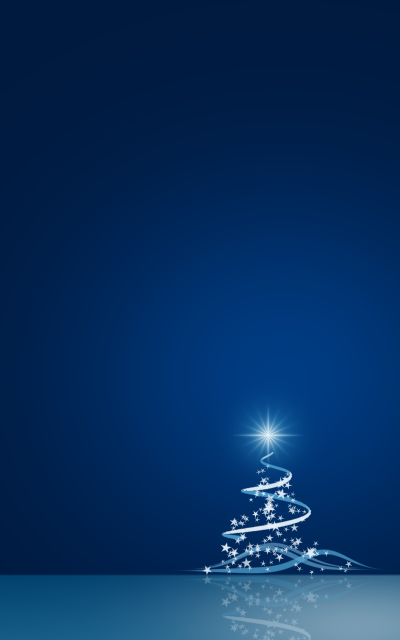
Write a Shadertoy shader that draws this background.

```glsl
// A glowing tree of scattered stars and a winding ribbon on a shiny floor.
// The wall and floor are soft gaussian gradients; the tree is built in its own
// units (base at 0, tip at 1) and mirrored in the floor below the horizon.

#define HORIZON 0.1016
#define TREE_X 0.424
#define TREE_HEIGHT 0.195
#define TOP_STAR vec2(0.419, 0.320)
#define STAR_COUNT 125
#define RIBBON_STEPS 72
#define REFLECTION 0.3
#define WHITE vec3(0.90, 0.94, 0.97)
#define SKY_BLUE vec3(0.28, 0.60, 0.78)

const float PI = 3.14159;

float hash(float n) { return fract(sin(n * 127.1) * 43758.5453); }

// Soft elliptical spot: 1 at its centre, falling off over the given radii
float spot(vec2 p, vec2 centre, vec2 radii) {
    vec2 d = (p - centre) / radii;
    return exp(-dot(d, d));
}

// Signed distance to a five-pointed star of outer radius r
float starDistance(vec2 p, float r, float turn) {
    float sector = PI / 5.0;
    float a = abs(mod(atan(p.x, p.y) + turn + sector, 2.0 * sector) - sector);
    vec2 folded = length(p) * vec2(cos(a), sin(a));
    return dot(folded - vec2(r, 0.0), vec2(0.351, 0.936));
}

// Point on the ribbon; each whole k is a turn at the left or right side
vec2 ribbonPoint(float k) {
    float sag = 0.035 * sin(PI * k) * step(2.0, k);
    return vec2(0.077 * k * cos(PI * k), 1.01 - 0.073 * k - 0.0127 * k * k - sag);
}

// Lays a colour over a premultiplied layer
vec4 over(vec4 layer, vec3 colour, float alpha) {
    return layer * (1.0 - alpha) + vec4(colour, 1.0) * alpha;
}

// Long low waves around the foot of the tree
vec4 baseWaves(vec4 layer, vec2 p, float blur) {
    for (int i = 0; i < 3; i++) {
        float n = float(i);
        float crest = 0.43 - 0.46 * n + 0.25 * n * (n - 1.0);
        float u = (p.x - crest) / (0.27 + 0.03 * n);
        float bump = (0.15 + 0.02 * n) * exp(-u * u);
        float slope = 2.0 * u * bump / 0.28;
        float window = smoothstep(0.92, 0.1, abs(p.x - 0.08) + 0.08 * n);
        float d = abs(p.y - 0.035 - 0.01 * n - bump) / sqrt(1.0 + slope * slope);
        float thick = (0.024 - 0.005 * n) * window;
        float alpha = smoothstep(blur, -blur, d - thick) * min(1.0, window * 3.0);
        layer = over(layer, mix(SKY_BLUE, WHITE, 0.15 * n), alpha * (0.8 - 0.12 * n));
    }
    return layer;
}

// Ribbon spiralling down: white in front, blue behind
vec4 spiralRibbon(vec4 layer, vec2 p, float blur) {
    float nearest = 1.0, front = 0.0;
    vec2 a = ribbonPoint(0.4);
    for (int i = 1; i <= RIBBON_STEPS; i++) {
        float k = mix(0.4, 5.3, float(i) / float(RIBBON_STEPS));
        vec2 b = ribbonPoint(k), ab = b - a, ap = p - a;
        float side = sin(PI * k);
        float d = length(ap - ab * clamp(dot(ap, ab) / dot(ab, ab), 0.0, 1.0));
        d -= 0.007 + 0.011 * abs(side) * smoothstep(0.5, 3.0, k);
        if (d < nearest) { nearest = d; front = smoothstep(-0.5, 0.5, side); }
        a = b;
    }
    float alpha = smoothstep(blur, -blur, nearest);
    return over(layer, mix(SKY_BLUE, WHITE, front), alpha * 0.95);
}

// Stars filling the cone, spreading out near the floor
vec4 scatteredStars(vec4 layer, vec2 p, float blur) {
    for (int i = 0; i < STAR_COUNT; i++) {
        float n = float(i) + 1.0;
        float y = 0.02 + 0.9 * (1.0 - pow(hash(n), 0.6));
        float flare = smoothstep(0.25, 0.0, y);
        float halfWidth = 0.07 + 0.40 * (1.0 - y) + 0.2 * flare;
        float x = (2.0 * hash(n + 200.3) - 1.0) * halfWidth + 0.1 * flare;
        float r = 0.014 + 0.036 * pow(hash(n + 400.7), 3.0);
        vec2 d = p - vec2(x, y);
        if (dot(d, d) > 0.006) continue;
        float alpha = smoothstep(blur, -blur, starDistance(d, r, 6.0 * hash(n + 600.1)));
        layer = over(layer, WHITE, alpha * (0.75 + 0.25 * hash(n + 800.9)));
    }
    return layer;
}

vec4 tree(vec2 p, float blur) {
    vec4 layer = vec4(0.0);
    if (abs(p.x) > 1.1 || p.y > 1.1) return layer;
    layer = baseWaves(layer, p, blur);
    layer = spiralRibbon(layer, p, blur);
    return scatteredStars(layer, p, blur);
}

void mainImage(out vec4 fragColor, in vec2 fragCoord) {
    vec2 p = fragCoord / iResolution.y;
    float pixel = 1.0 / iResolution.y;

    // Wall and floor
    vec3 wall = mix(vec3(0.0, 0.10, 0.245), vec3(0.0, 0.235, 0.51),
                    spot(p, vec2(0.443, 0.414), vec2(0.325, 0.286)));
    float depth = clamp(1.0 - p.y / HORIZON, 0.0, 1.0);
    vec3 ground = mix(vec3(0.0, 0.25, 0.43), vec3(0.08, 0.36, 0.53), depth);
    ground = mix(ground, vec3(0.47, 0.61, 0.70), spot(p, vec2(0.56, 0.02), vec2(0.26, 0.09)));
    float above = smoothstep(-1.5 * pixel, 1.5 * pixel, p.y - HORIZON);
    vec3 colour = mix(ground, wall, above);

    // Tree and its reflection
    vec2 q = vec2(p.x - TREE_X, abs(p.y - HORIZON)) / TREE_HEIGHT;
    vec4 layer = tree(q, 0.8 * pixel / TREE_HEIGHT) * mix(REFLECTION, 1.0, above);
    colour = colour * (1.0 - layer.a) + layer.rgb;

    // Shining star at the tip: halo, core, fine rays and a long cross
    vec2 s = p - TOP_STAR;
    float d = length(s);
    float halo = 0.65 * exp(-d * d / 0.0018);
    float rays = pow(abs(cos(8.0 * atan(s.y, s.x))), 6.0) * exp(-d * d / 0.0007);
    float core = exp(-d * d / 0.00028);
    vec2 reach = max(1.0 - abs(s) / vec2(0.060, 0.050), 0.0);
    vec2 beam = reach * exp(-abs(s.yx) / (0.0004 + 0.0016 * reach));
    colour = mix(colour, vec3(0.15, 0.55, 0.76), halo);
    colour = mix(colour, vec3(0.78, 0.87, 0.93), clamp(0.85 * core + 0.35 * rays, 0.0, 1.0));
    colour = mix(colour, WHITE, clamp(0.8 * (beam.x + beam.y), 0.0, 1.0));

    fragColor = vec4(colour, 1.0);
}
```
